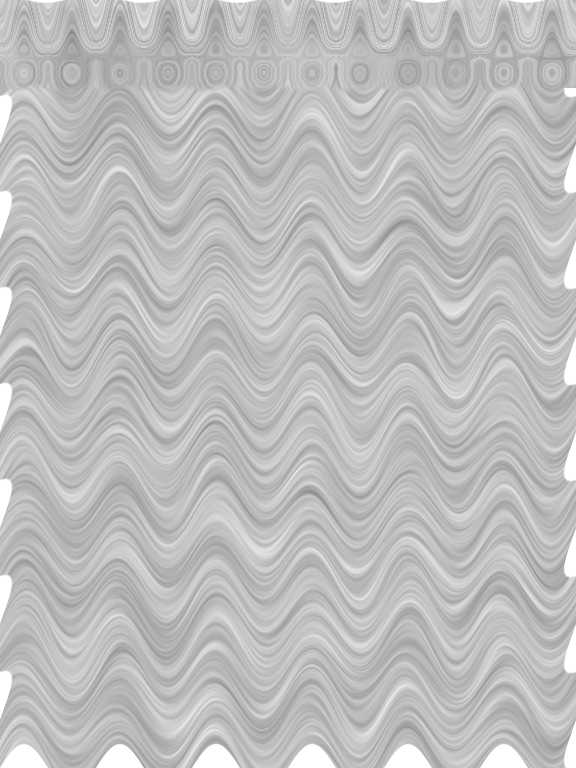
This pattern is drawn by a WebGL 1 fragment shader. Its source:

```glsl
precision highp float;
// Grey combed fibres rippled into 6 by 8 waves, with a scalloped white border
// and a band of 12 nested arches on top. Two sine ripples bend the plane, and
// layers of stretched cellular noise lay spindle-shaped strands along it.
uniform vec2 u_resolution;

const float TAU = 6.2831853;
const float WAVES_ACROSS = 6.0;
// Lengths below are in wave periods, measured from the top left.
const float RIPPLE_Y = 0.25;
const float RIPPLE_X = 0.125;
const float BAND_HEIGHT = 0.92;
const float ARCH_HEIGHT = 0.36;
const float RING_CENTRE = 0.76;
const vec2 STRAND_SIZE = vec2(0.70, 0.085);
const vec2 STRAND_SHRINK = vec2(0.90, 0.76);
const float STRAND_SLANT = 0.10;
const float CONTRAST = 0.043;
const float BASE_GREY = 0.738;
const vec3 PAPER = vec3(1.0);

vec3 hash3(vec2 p) {
  vec3 q = fract(p.xyx * vec3(0.1031, 0.1030, 0.0973));
  q += dot(q, q.yxz + 33.33);
  return fract((q.xxy + q.yzz) * q.zyx);
}

// One soft spot of random tone per cell, summed over the neighbours.
float cellSpots(vec2 p) {
  vec2 cell = floor(p);
  float sum = 0.0;
  for (int j = -1; j <= 1; j++) {
    for (int i = -1; i <= 1; i++) {
      vec2 id = cell + vec2(float(i), float(j));
      vec3 rnd = hash3(id + 100.0);
      vec2 d = id + rnd.xy - p;
      float falloff = max(0.0, 1.0 - dot(d, d));
      sum += (rnd.z * 2.0 - 1.0) * falloff * falloff;
    }
  }
  return sum;
}

// Strands run along x; every layer is finer and slants a little differently.
float strands(vec2 p) {
  vec2 size = STRAND_SIZE;
  float sum = 0.0;
  for (int i = 0; i < 6; i++) {
    float layer = float(i);
    float slant = STRAND_SLANT * sin(layer * 2.4 + 0.6);
    vec2 q = vec2(p.x, p.y + slant * p.x);
    sum += cellSpots(q / size + layer * vec2(17.3, 41.7));
    size *= STRAND_SHRINK;
  }
  return sum;
}

// Slow irregular drift that makes locks of fibre bunch and part.
float drift(vec2 p) {
  return 0.050 * sin(p.x * 3.1 + 1.9 * sin(p.y * 1.7) + p.y * 2.3)
       + 0.028 * sin(p.x * 6.7 - p.y * 4.1 + 2.0 * sin(p.x * 1.3));
}

vec2 ripple(vec2 p) {
  float v = p.y + RIPPLE_Y * sin(TAU * p.x);
  return vec2(p.x - RIPPLE_X * sin(TAU * v), v);
}

float waveGrey(vec2 bent) {
  return BASE_GREY + CONTRAST * strands(bent + vec2(0.0, drift(bent)));
}

// Tall arches that break up into fine rings near the foot of the band.
float archGrey(vec2 p) {
  vec2 c = vec2((fract(p.x * 2.0) - 0.5) * 0.5, p.y - RING_CENTRE);
  float ring = length(c * vec2(1.0, 0.8));
  float arch = p.y + ARCH_HEIGHT * cos(2.0 * TAU * c.x);
  float foot = smoothstep(0.35, 0.72, p.y);
  float field = mix(arch, ring * 1.8 + 0.5, foot);
  float grey = BASE_GREY - 0.01 + CONTRAST * 0.85 * strands(vec2(p.x * 0.6, field));
  float core = exp(-c.x * c.x / 0.010) * smoothstep(0.02, 0.14, p.y);
  grey += (1.0 - foot) * (0.045 - 0.10 * core + 0.022 * sin(arch * 62.0));
  return grey + foot * 0.018 * sin(ring * 150.0) * cos(p.y * 70.0);
}

void main() {
  vec2 p = gl_FragCoord.xy / u_resolution.x;
  float height = u_resolution.y / u_resolution.x;
  p = vec2(p.x, height - p.y) * WAVES_ACROSS;
  float pixel = WAVES_ACROSS / u_resolution.x;
  vec2 bent = ripple(p);

  // Join the two textures along a gently wavy seam.
  float seam = BAND_HEIGHT + 0.025 * sin(2.0 * TAU * p.x);
  float below = smoothstep(seam - 0.05, seam + 0.05, p.y);
  float grey = mix(archGrey(p), waveGrey(bent), below);

  // Scalloped sides and foot, and thin slivers along the top.
  float side = min(bent.x, WAVES_ACROSS - bent.x);
  float foot = height * WAVES_ACROSS - bent.y;
  float inside = min(side, foot);
  float topEdge = p.y - 0.045 * cos(TAU * (p.x - 0.48)) + 0.015;
  inside = p.y > BAND_HEIGHT ? inside : topEdge;
  float cover = smoothstep(-pixel, pixel, inside);

  vec3 fibre = vec3(clamp(grey, 0.50, 0.90));
  gl_FragColor = vec4(mix(PAPER, fibre, cover), 1.0);
}
```
